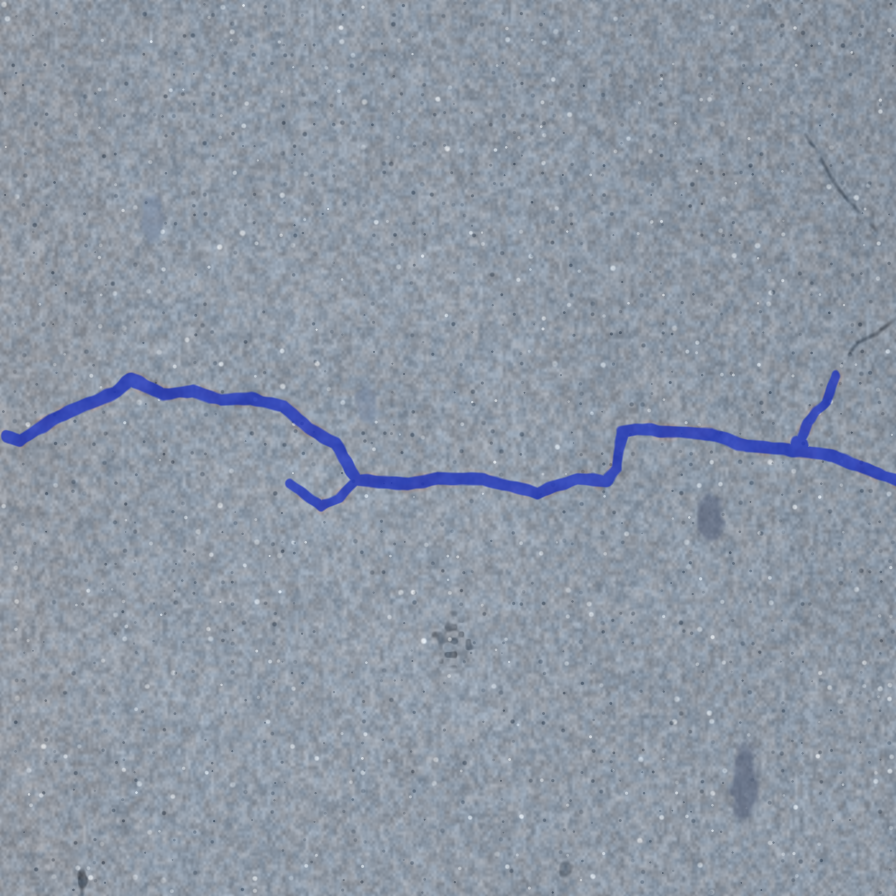
A Shadertoy shader for this texture:

```glsl
#define PAVEMENT vec3(0.551, 0.591, 0.640)
#define PAINT vec3(0.205, 0.285, 0.715)
#define MAIN_WIDTH 0.0068
#define BRANCH_WIDTH 0.0053
#define GRAIN 0.15
#define EDGE_WOBBLE 0.0026
#define TRACE(path, d) for (int i = 0; i < path.length() - 1; i++) d = min(d, segment(p, path[i], path[i + 1]))

// Painted line, left and right of the fork, with its two branches
const vec2 LEFT[13] = vec2[13](
    vec2(.007, .513), vec2(.023, .509), vec2(.065, .535), vec2(.130, .563),
    vec2(.146, .577), vec2(.182, .560), vec2(.215, .564), vec2(.247, .553),
    vec2(.280, .555), vec2(.316, .546), vec2(.345, .522), vec2(.374, .505),
    vec2(.398, .465));
const vec2 RIGHT[16] = vec2[16](
    vec2(.398, .465), vec2(.456, .460), vec2(.488, .466), vec2(.540, .465),
    vec2(.599, .450), vec2(.645, .466), vec2(.677, .463), vec2(.688, .478),
    vec2(.695, .518), vec2(.710, .521), vec2(.794, .515), vec2(.833, .502),
    vec2(.888, .497), vec2(.931, .491), vec2(.964, .477), vec2(1.01, .461));
const vec2 LOW_BRANCH[4] = vec2[4](
    vec2(.398, .465), vec2(.378, .444), vec2(.358, .435), vec2(.324, .460));
const vec2 HIGH_BRANCH[4] = vec2[4](
    vec2(.891, .500), vec2(.901, .529), vec2(.922, .551), vec2(.933, .581));

// Unpainted hairline cracks
const vec2 HAIR_A[4] = vec2[4](
    vec2(.938, .590), vec2(.956, .618), vec2(.978, .628), vec2(1.01, .652));
const vec2 HAIR_B[4] = vec2[4](
    vec2(.900, .850), vec2(.935, .790), vec2(.957, .765), vec2(.985, .735));

float hash(vec2 p) {
    vec3 q = fract(vec3(p.xyx) * 0.1031);
    q += dot(q, q.yzx + 33.33);
    return fract((q.x + q.y) * q.z);
}

float noise(vec2 p) {
    vec2 i = floor(p), f = fract(p);
    f = f * f * (3.0 - 2.0 * f);
    return mix(mix(hash(i), hash(i + vec2(1, 0)), f.x),
               mix(hash(i + vec2(0, 1)), hash(i + vec2(1, 1)), f.x), f.y);
}

float segment(vec2 p, vec2 a, vec2 b) {
    vec2 ab = b - a;
    return length(p - a - ab * clamp(dot(p - a, ab) / dot(ab, ab), 0.0, 1.0));
}

// Soft elliptical mark with a ragged rim
float stain(vec2 p, vec2 centre, vec2 radius) {
    float r = length((p - centre) / radius) + 0.5 * (noise(p * 120.0) - 0.5);
    return 1.0 - smoothstep(0.65, 1.2, r);
}

// Randomly placed grit, at most one grain in each cell
float specks(vec2 p, float cells, float density, float seed) {
    vec2 g = p * cells, id = floor(g);
    vec2 spot = 0.3 + 0.4 * vec2(hash(id + seed), hash(id + seed + 19.0));
    float size = mix(0.10, 0.26, hash(id + seed + 37.0));
    float strength = step(hash(id + seed + 53.0), density) * (0.4 + 0.6 * hash(id + seed + 71.0));
    return strength * (1.0 - smoothstep(size * 0.4, size * 1.3, length(fract(g) - spot)));
}

vec3 pavement(vec2 p) {
    // Broad tone
    vec3 col = PAVEMENT;
    col += 0.024 * exp(-5.0 * dot(p - vec2(.36, .38), p - vec2(.36, .38)));
    col -= 0.030 * smoothstep(0.55, 1.1, p.x) * smoothstep(0.1, 0.9, p.y);
    col += vec3(.008, -.003, -.012) * (1.0 - smoothstep(0.0, 0.2, p.x));
    col += 0.022 * (noise(p * 9.0) - 0.5);

    // Layered grain with a slight change of hue
    float grain = 0.25 * noise(p * vec2(85, 70)) + 0.8 * noise(p * vec2(190, 155) + 31.0)
                + 0.55 * noise(p * vec2(350, 300) + 67.0) - 0.8;
    col += GRAIN * grain;
    col += vec3(.035, .0, -.03) * (noise(p * 130.0 + 91.0) - 0.5);

    // Pale and dark grit
    col += vec3(.25, .24, .22) * specks(p, 75.0, 0.08, 3.0);
    col -= vec3(.20, .19, .18) * specks(p, 90.0, 0.13, 211.0);
    float cluster = stain(p, vec2(.508, .282), vec2(.025, .03));
    col -= 0.17 * cluster * smoothstep(0.5, 0.8, noise(p * 130.0 + 7.0));

    // Stains
    float dark = max(stain(p, vec2(.792, .422), vec2(.016, .028)),
                     stain(p, vec2(.831, .125), vec2(.016, .045)));
    col = mix(col, vec3(.39, .435, .52) + 0.06 * grain, 0.8 * dark);
    float faint = max(stain(p, vec2(.409, .551), vec2(.013, .024)),
                      stain(p, vec2(.170, .760), vec2(.013, .028)));
    col = mix(col, vec3(.46, .53, .64), 0.45 * faint);
    col -= 0.24 * stain(p, vec2(.092, .017), vec2(.006, .014));
    col -= 0.14 * stain(p, vec2(.632, .030), vec2(.007, .010));
    return col;
}

void mainImage(out vec4 fragColor, in vec2 fragCoord) {
    vec2 uv = fragCoord / iResolution.xy;
    vec3 col = pavement(uv);
    float soft = max(1.0 / iResolution.y, 0.0014);

    // Distances, with an uneven edge
    vec2 p = uv + EDGE_WOBBLE * (vec2(noise(uv * 95.0), noise(uv * 95.0 + 43.0)) - 0.5);
    float trunk = 1.0, branch = 1.0, hair = 1.0;
    TRACE(LEFT, trunk);
    TRACE(RIGHT, trunk);
    TRACE(LOW_BRANCH, branch);
    TRACE(HIGH_BRANCH, branch);
    TRACE(HAIR_A, hair);
    TRACE(HAIR_B, hair);
    float narrowing = 0.0018 * (1.0 - smoothstep(0.015, 0.03, length(uv - vec2(.688, .485))));
    float paint = min(trunk - MAIN_WIDTH + narrowing, branch - BRANCH_WIDTH);
    paint = min(paint, length(p - vec2(.892, .503)) - 0.011);

    // Hairlines, warm fringe, then paint
    col -= 0.16 * (1.0 - smoothstep(0.0, 0.004, hair)) * smoothstep(0.25, 0.65, noise(uv * 65.0));
    float fringe = (1.0 - smoothstep(0.0, 0.006, paint)) * smoothstep(0.45, 0.8, noise(uv * 75.0 + 5.0));
    col += vec3(.03, -.03, -.06) * fringe;
    vec3 blue = PAINT + 0.07 * (noise(uv * 80.0 + 13.0) - 0.5) + 0.2 * (col - PAVEMENT);
    col = mix(col, blue, 1.0 - smoothstep(-soft, soft, paint));
    fragColor = vec4(clamp(col, 0.0, 1.0), 1.0);
}
```
